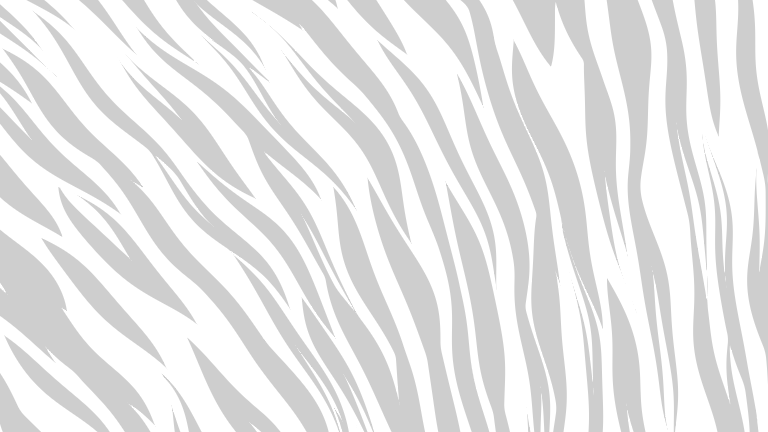
Give the GLSL for this pattern, as a Shadertoy shader.

```glsl
const vec3 PAPER = vec3(1.0);
const vec3 STRIPE = vec3(0.808);

float hash(vec2 p, float seed) {
    vec3 q = fract(vec3(p.xyx) * vec3(0.1031, 0.1030, 0.0973) + seed * 0.137);
    q += dot(q, q.yzx + 33.33);
    return fract((q.x + q.y) * q.z);
}

float smoothMin(float a, float b, float blend) {
    float h = max(blend - abs(a - b), 0.0) / blend;
    return min(a, b) - h * h * blend * 0.25;
}

// Layered sines that make the stripes sway
float sway(vec2 p) {
    return 0.013 * sin(6.0 * p.y + 7.0 * p.x)
         + 0.010 * sin(12.0 * p.y - 13.0 * p.x + 1.7)
         + 0.005 * sin(25.0 * p.y + 21.0 * p.x + 0.6);
}

// x runs across the stripes, y along them; slanted at left, steep at right
vec2 flowCoords(vec2 p) {
    float down = 1.0 - p.y;
    float steep = smoothstep(0.6, 1.5, p.x);
    float slope = mix(0.86, 0.24, steep) - 0.08 * down;
    float rightSide = max(p.x - 1.1, 0.0);
    float across = p.x + 0.4 * rightSide * rightSide - down * slope + sway(p);
    float along = down * mix(2.9, 1.8, steep) + 0.6 * p.x;
    return vec2(across * 7.8, along);
}

// Pointed, lopsided sliver centred on the origin
float sliver(vec2 p, float halfLength, float halfWidth, float skew) {
    float a = clamp(p.y / halfLength, -1.3, 1.3);
    return abs(p.x) - halfWidth * (1.0 - a * a) * (1.0 + skew * a);
}

// Bent sliver, sometimes with a white slit that forks one end
float stripe(vec2 p, vec2 cell) {
    float halfLength = mix(0.5, 0.78, hash(cell, 4.0));
    float halfWidth = mix(0.21, 0.43, hash(cell, 5.0));
    float skew = 1.3 * (hash(cell, 8.0) - 0.5);
    float tilt = mix(-0.1, 0.55, hash(cell, 6.0));
    p.x -= tilt * p.y + 0.09 * sin(4.0 * p.y + 6.28 * hash(cell, 9.0));
    float body = sliver(p, halfLength, halfWidth, skew);

    float side = hash(cell, 10.0) < 0.5 ? -1.0 : 1.0;
    float shift = 0.5 * (hash(cell, 11.0) - 0.5);
    vec2 slitCentre = vec2(shift * halfWidth, side * 0.5 * halfLength);
    float slit = sliver(p - slitCentre, 0.55 * halfLength, 0.36 * halfWidth, 0.4 * side);
    return hash(cell, 12.0) < 0.4 ? max(body, -slit) : body;
}

// Cellular field: one random stripe per cell, columns shifted against each other
float stripeField(vec2 p) {
    float field = 2.0;
    float column = floor(p.x);
    for (int i = -1; i <= 1; i++) {
        float c = column + float(i);
        float shift = hash(vec2(c, 7.0), 1.0);
        float row = floor(p.y + shift);
        for (int j = -1; j <= 1; j++) {
            vec2 cell = vec2(c, row + float(j));
            vec2 jitter = vec2(hash(cell, 2.0), hash(cell, 3.0)) - 0.5;
            vec2 centre = cell + 0.5 + jitter * vec2(0.36, 0.35) - vec2(0.0, shift);
            field = smoothMin(field, stripe(p - centre, cell), 0.05);
        }
    }
    return field;
}

void mainImage(out vec4 fragColor, in vec2 fragCoord) {
    vec2 p = fragCoord / iResolution.y;
    float field = stripeField(flowCoords(p));

    // One pixel wide soft edge
    float slope = max(length(vec2(dFdx(field), dFdy(field))), 1e-4);
    float ink = clamp(0.5 - field / slope, 0.0, 1.0);
    fragColor = vec4(mix(PAPER, STRIPE, ink), 1.0);
}
```
